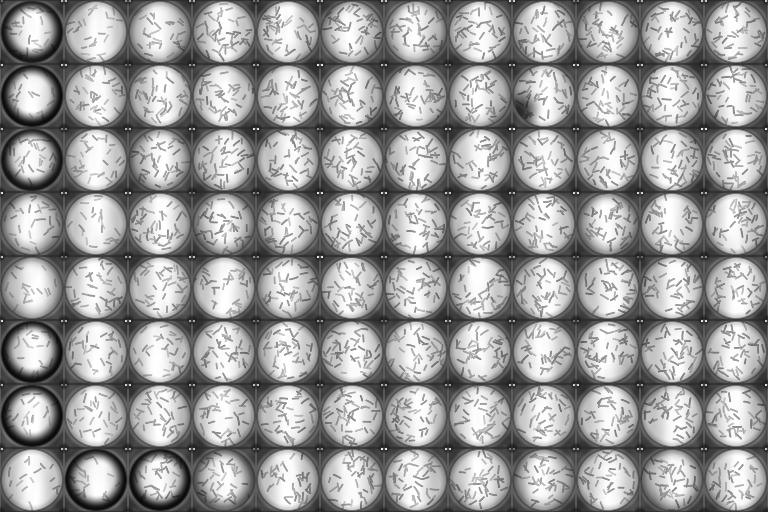
A Shadertoy shader for this pattern:

```glsl
// Grey tray of round, backlit wells holding scattered short fibres.
#define GRID vec2(12.0, 8.0)
#define WELL_RADIUS 0.482
#define RIM_WIDTH 0.012
#define FIBRE_COUNT 44
#define FIBRE_HALF_LENGTH 0.055
#define FIBRE_HALF_WIDTH 0.007
#define FIBRE_INK 0.95
#define LIGHT_TONE 0.99
#define SIDE_TONE 0.765
#define TRAY_TONE 0.25
#define SMUDGED_WELL vec2(8.0, 6.0)

const float TAU = 6.2831853;

float hash(vec2 p) {
    vec3 q = fract(p.xyx * vec3(0.1031, 0.1030, 0.0973));
    q += dot(q, q.yzx + 33.33);
    return fract((q.x + q.y) * q.z);
}

vec2 direction(float turn) { return vec2(cos(TAU * turn), sin(TAU * turn)); }

float cornerSlope(vec2 node, vec2 offset) {
    return dot(direction(hash(node + 71.0)), offset);
}

float gradientNoise(vec2 p) {
    vec2 i = floor(p), f = p - i;
    vec2 u = f * f * f * (f * (f * 6.0 - 15.0) + 10.0);
    vec2 e = vec2(1.0, 0.0);
    return mix(mix(cornerSlope(i, f), cornerSlope(i + e, f - e), u.x),
               mix(cornerSlope(i + e.yx, f - e.yx), cornerSlope(i + 1.0, f - 1.0), u.x), u.y);
}

float segmentDistance(vec2 p, vec2 axis, float halfLength) {
    return length(p - axis * clamp(dot(p, axis), -halfLength, halfLength));
}

// Heavy shadow in parts of the left column and the bottom row
float shadowAmount(vec2 cell) {
    float left = step(cell.x, 0.5) * smoothstep(-0.2, 0.2, cos((cell.y - 1.6) * TAU / 4.4));
    float bottom = step(cell.y, 0.5) * step(0.5, cell.x) * smoothstep(4.0, 2.0, cell.x);
    return max(max(left, bottom), 0.3 * smoothstep(0.75, 1.0, hash(cell + 5.3)));
}

float fibreInk(vec2 p, vec2 cell, float px) {
    float ink = 0.0;
    float amount = mix(0.45, 1.0, smoothstep(0.0, 5.0, cell.x + 2.0 * hash(cell + 8.0)));
    float thinness = 2.0 * FIBRE_HALF_WIDTH / (2.0 * FIBRE_HALF_WIDTH + px);
    for (int i = 0; i < FIBRE_COUNT; i++) {
        vec2 seed = cell * 17.0 + float(i) * vec2(3.7, 9.1);
        if (hash(seed + 4.0) > amount) continue;
        vec2 centre = 0.43 * sqrt(hash(seed)) * direction(hash(seed + 1.5));
        vec2 axis = direction(hash(seed + 2.5));
        vec2 local = p - centre;
        local += vec2(-axis.y, axis.x) * dot(local, local) * 3.0 * (hash(seed + 6.0) - 0.5);
        float d = segmentDistance(local, axis, FIBRE_HALF_LENGTH * (0.6 + 0.6 * hash(seed + 3.5)));
        float line = 1.0 - smoothstep(FIBRE_HALF_WIDTH, FIBRE_HALF_WIDTH + px, d);
        ink = max(ink, line * thinness * mix(0.45, 1.0, hash(seed + 7.0)));
    }
    return FIBRE_INK * ink * mix(0.6, 1.0, amount);
}

float wellTone(vec2 p, vec2 cell, float px) {
    float r = length(p);
    float shadow = shadowAmount(cell);

    // Vertical band of light, shifted a little in each well
    float bandX = p.x - 0.12 * (hash(cell + 2.0) - 0.4);
    float band = 1.0 - smoothstep(0.04, 0.36, abs(bandX));
    float tone = mix(SIDE_TONE, LIGHT_TONE, band);
    tone += 0.035 * gradientNoise(p * vec2(7.0, 2.5) + cell * 13.0);

    // Edge falloff and one-sided shade
    tone -= 0.2 * smoothstep(0.37, WELL_RADIUS, r);
    tone -= 0.25 * max(0.0, dot(p, direction(hash(cell + 9.0))) - 0.15);
    tone *= 1.0 - 0.93 * shadow * smoothstep(0.25, 0.47, length(p - vec2(0.0, 0.025)));
    if (cell == SMUDGED_WELL)
        tone *= 1.0 - 0.75 * (1.0 - smoothstep(0.02, 0.4, length(p - vec2(-0.38, -0.23))));
    return tone * (1.0 - fibreInk(p, cell, px));
}

float trayTone(vec2 p, vec2 cell, float px) {
    float r = length(p);
    float tone = TRAY_TONE + 0.13 * gradientNoise((cell + p) * 4.0);

    // Grey lip round the well, then the thin moulded walls
    tone += 0.15 * (1.0 - smoothstep(0.0, 0.07, r - WELL_RADIUS - RIM_WIDTH));
    vec2 wall = 0.5 - abs(p);
    tone = mix(tone, 0.15, 0.6 * (1.0 - smoothstep(0.012, 0.012 + px, min(wall.x, wall.y))));
    tone = mix(tone, 0.47, 0.7 * (1.0 - smoothstep(0.004, 0.004 + px, wall.x)));

    // Dark joint with a pair of small glints
    vec2 node = floor(cell + p + 1.0);
    vec2 q = cell + p + 0.5 - node;
    tone *= 1.0 - 0.55 * (1.0 - smoothstep(0.02, 0.11, length(q)));
    float glint = length(vec2(abs(q.x) - 0.03, q.y + 0.015));
    float shine = mix(0.35, 0.95, hash(node + 31.0));
    return mix(tone, 0.95, shine * (1.0 - smoothstep(0.012, 0.012 + px, glint)));
}

void mainImage(out vec4 fragColor, in vec2 fragCoord) {
    vec2 grid = fragCoord / iResolution.xy * GRID;
    vec2 cell = floor(grid);
    vec2 p = grid - cell - 0.5;
    float px = GRID.y / iResolution.y;
    float edge = length(p) - WELL_RADIUS;

    float inside = 1.0 - smoothstep(-0.5 * px, 0.5 * px, edge);
    float tone = trayTone(p, cell, px);
    if (inside > 0.0) tone = mix(tone, wellTone(p, cell, px), inside);

    // Dark rim line
    float rim = 1.0 - smoothstep(0.5 * RIM_WIDTH, 0.5 * RIM_WIDTH + px, abs(edge));
    tone = mix(tone, 0.2, 0.55 * rim);
    fragColor = vec4(vec3(clamp(tone, 0.0, 1.0)), 1.0);
}
```
